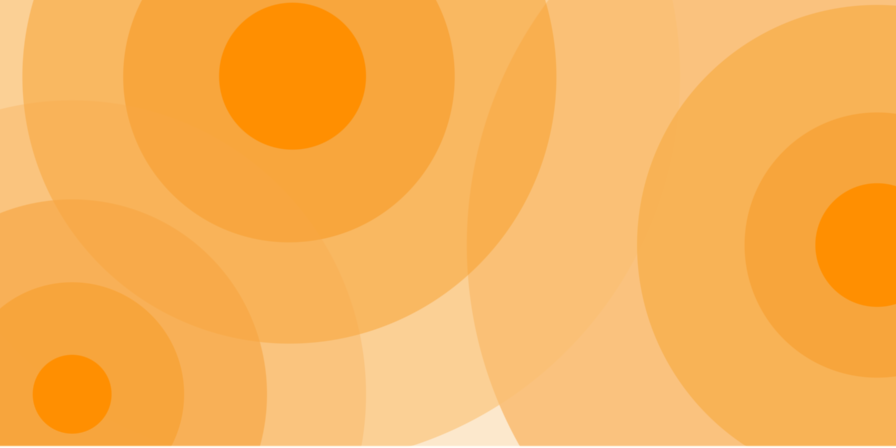
A Shadertoy shader for this background:

```glsl
// Three groups of translucent orange concentric discs overlap on a cream ground.
// Each disc is an antialiased distance function blended in back-to-front order;
// lengths are in units of the canvas height.

// Blend a disc over the colour; tint.a is its opacity.
void disc(inout vec3 color, vec2 p, vec2 center, float radius, vec4 tint) {
    float pixel = 1.0 / iResolution.y;
    float coverage = 1.0 - smoothstep(-pixel, pixel, length(p - center) - radius);
    color = mix(color, tint.rgb, coverage * tint.a);
}

// The dense inner ring and solid core shared by every group.
void bullseye(inout vec3 color, vec2 p, vec2 center, float ringRadius, float coreRadius) {
    disc(color, p, center, ringRadius, vec4(0.97, 0.64, 0.22, 0.88));
    disc(color, p, center, coreRadius, vec4(1.0, 0.56, 0.005, 1.0));
}

void mainImage(out vec4 fragColor, in vec2 fragCoord) {
    vec2 p = fragCoord / iResolution.y;
    vec2 topCenter = vec2(0.651, 0.829);
    vec2 leftCenter = vec2(0.161, 0.120);
    vec2 rightCenter = vec2(1.958, 0.453);

    vec3 color = vec3(0.99, 0.91, 0.80);

    // Widest disc of the right group lies beneath everything
    disc(color, p, rightCenter - vec2(0.005, 0.0), 0.911, vec4(0.975, 0.66, 0.29, 0.6));

    // Top group
    disc(color, p, topCenter, 0.867, vec4(0.98, 0.75, 0.44, 0.6));
    disc(color, p, topCenter - vec2(0.005, 0.0), 0.596, vec4(0.97, 0.60, 0.12, 0.44));
    bullseye(color, p, topCenter - vec2(0.006, 0.0), 0.370, 0.0);
    disc(color, p, topCenter + vec2(0.002, 0.001), 0.164, vec4(1.0, 0.56, 0.005, 1.0));

    // Lower left group
    disc(color, p, leftCenter, 0.656, vec4(0.97, 0.66, 0.28, 0.3));
    disc(color, p, leftCenter, 0.435, vec4(0.97, 0.65, 0.26, 0.65));
    bullseye(color, p, leftCenter, 0.250, 0.088);

    // Right group
    disc(color, p, rightCenter, 0.536, vec4(0.97, 0.69, 0.31, 0.85));
    bullseye(color, p, rightCenter, 0.296, 0.138);

    // Pale strip along the lower edge
    color = mix(vec3(1.0, 0.99, 0.97), color, smoothstep(0.002, 0.007, p.y));
    fragColor = vec4(color, 1.0);
}
```
